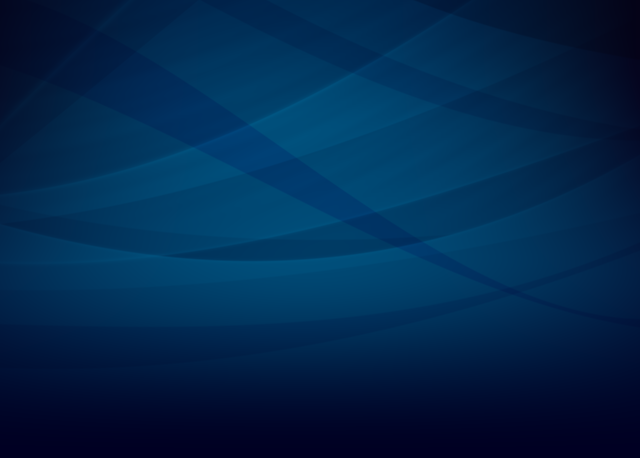
This background is drawn by a WebGL 2 fragment shader. Its source:

```glsl
#version 300 es
precision highp float;
// Deep blue backdrop of translucent curved ribbons crossing over a soft central glow.
uniform vec2 u_resolution;
out vec4 fragColor;

// Signed height above a cubic passing through h at x = 0, 1/3, 2/3 and 1.
float above(vec2 p, vec4 h) {
    vec4 t = p.x * 3.0 - vec4(0.0, 1.0, 2.0, 3.0);
    vec4 weight = vec4(-t.y * t.z * t.w / 6.0, t.x * t.z * t.w / 2.0,
                       -t.x * t.y * t.w / 2.0, t.x * t.y * t.z / 6.0);
    return p.y - dot(weight, h);
}

// Antialiased step across an edge.
float side(float d) {
    return smoothstep(-0.0025, 0.0025, d);
}

// Sheet that is strongest at its edge and fades away on the positive side.
float sheet(float d, float reach) {
    return side(d) * exp(-max(d, 0.0) / reach);
}

// Area below the upper edge and above the lower edge.
float ribbon(float upper, float lower) {
    return side(-upper) * side(lower);
}

// Thin soft highlight along an edge.
float streak(float d, float width) {
    return exp(-d * d / (width * width));
}

void main() {
    vec2 p = gl_FragCoord.xy / u_resolution;

    // Central glow, fading to the bottom, top and both sides
    float vertical = smoothstep(0.0, 0.45, p.y) * (1.0 - 0.42 * smoothstep(0.7, 1.05, p.y));
    float offCentre = abs(p.x - 0.47) * 2.0;
    float horizontal = 1.0 - pow(offCentre, 1.9) * mix(0.5, 0.85, smoothstep(0.35, 0.9, p.y));
    float glow = 0.285 * vertical * max(horizontal, 0.08);

    // Rising and sagging curves
    float riseHigh = above(p, vec4(0.575, 0.695, 0.936, 1.274));
    float riseMid = above(p, vec4(0.511, 0.602, 0.757, 0.964));
    float riseLow = above(p, vec4(0.425, 0.458, 0.569, 0.726));
    float sag = above(p, vec4(0.511, 0.432, 0.474, 0.662));
    float shallow = above(p, vec4(0.553, 0.484, 0.484, 0.540));
    float lowSheet = above(p, vec4(0.367, 0.383, 0.442, 0.535));
    float rayInner = above(p, vec4(0.644, 1.027, 1.42, 1.82));
    float rayOuter = above(p, vec4(0.726, 1.164, 1.547, 1.912));

    // Light and shade of the overlapping sheets
    float light = 1.0;
    light += 0.10 * sheet(-riseHigh, 0.08) - 0.10 * sheet(riseHigh, 0.12);
    light += 0.07 * sheet(riseMid, 0.07) - 0.07 * sheet(-riseMid, 0.09);
    light += 0.09 * sheet(riseLow, 0.08) - 0.10 * sheet(-riseLow, 0.07) * side(sag);
    light += 0.08 * sheet(-sag, 0.10) - 0.08 * sheet(sag, 0.06);
    light -= 0.09 * ribbon(shallow, sag);
    light += 0.04 * sheet(lowSheet, 0.04) - 0.04 * sheet(-lowSheet, 0.05);
    light -= 0.12 * side(rayInner) + 0.10 * side(rayOuter);
    light += 0.10 * streak(riseHigh, 0.006) + 0.18 * streak(rayOuter, 0.012);
    light += 0.07 * streak(riseLow, 0.005) + 0.06 * streak(sag, 0.005);

    // Fine brushed grain that follows the rising curves
    float grain = sin(riseHigh * 75.0 + p.x * 4.0) + 0.6 * sin(riseMid * 131.0 - p.x * 7.0)
                + 0.4 * sin(riseHigh * 233.0 + p.x * 3.0);
    light += 0.016 * grain * smoothstep(0.45, 0.65, p.y);
    glow *= light;

    // Glow to colour: navy shadows, teal-blue highlights
    float base = mix(0.135, 0.095, smoothstep(0.3, 1.0, p.y) * smoothstep(0.3, 1.0, offCentre));
    vec3 color = vec3(0.02 * (1.0 - horizontal) * smoothstep(0.1, 0.5, p.y),
                      glow, base + 1.12 * glow);

    // Dark translucent ribbons
    float diagonal = ribbon(above(p, vec4(1.018, 0.781, 0.467, 0.303)),
                            above(p, vec4(0.858, 0.657, 0.431, 0.285)));
    float upperRight = ribbon(above(p, vec4(1.365, 1.064, 0.841, 0.717)),
                              above(p, vec4(1.237, 0.985, 0.779, 0.693)));
    float bottomSweep = ribbon(above(p, vec4(0.292, 0.288, 0.332, 0.471)),
                               above(p, vec4(0.197, 0.215, 0.303, 0.453)));
    float corner = side(above(p, vec4(1.766, 1.255, 0.989, 0.869)));
    color *= mix(vec3(1.0), vec3(0.8, 0.81, 0.95), diagonal);
    color *= mix(vec3(1.0), vec3(0.9, 0.85, 0.93), upperRight);
    color *= mix(vec3(1.0), vec3(0.9, 0.86, 0.94), bottomSweep);
    color *= mix(vec3(1.0), vec3(0.95, 0.76, 0.84), corner);

    fragColor = vec4(color, 1.0);
}
```
